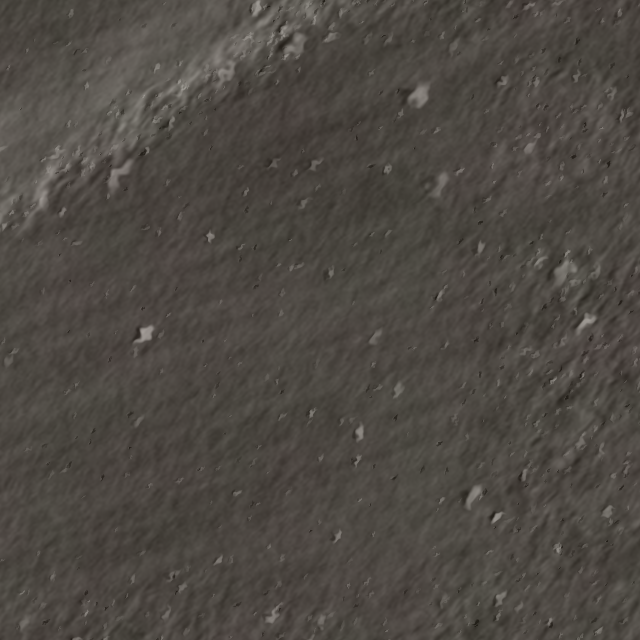
Reproduce this texture procedurally as a Shadertoy shader.

```glsl
// Dark slate face: faint slanted streaks, a pale crumbling ledge at the upper left
// and scattered chips. Stretched value noise makes streaks and lit relief, while
// jittered cells hold the chips, each with a dark hollow beside it.

float hash(vec2 p) {
    vec3 h = fract(p.xyx * 0.1031);
    h += dot(h, h.yzx + 33.33);
    return fract((h.x + h.y) * h.z);
}

float noise(vec2 p) {
    vec2 i = floor(p), f = fract(p);
    f = f * f * (3.0 - 2.0 * f);
    return mix(mix(hash(i), hash(i + vec2(1, 0)), f.x),
               mix(hash(i + vec2(0, 1)), hash(i + vec2(1, 1)), f.x), f.y);
}

float fbm(vec2 p) {
    float sum = 0.0, gain = 0.5;
    for (int i = 0; i < 4; i++) {
        sum += gain * noise(p);
        p = mat2(1.6, 1.2, -1.2, 1.6) * p + 7.3;
        gain *= 0.5;
    }
    return sum / 0.9375;
}

// Coordinates along and across a direction
vec2 along(vec2 p, float angle) {
    vec2 d = vec2(cos(angle), sin(angle));
    return vec2(dot(p, d), dot(p, vec2(-d.y, d.x)));
}

// Signed height above the slanting ledge line
float ledge(vec2 p) {
    return p.y - 0.65 - 0.67 * p.x + 0.09 * (fbm(p * 9.0) - 0.5);
}

// How broken the surface is: the ledge, the right side, the foot and the top
float roughness(vec2 p) {
    float e = ledge(p) - 0.02;
    float rim = exp(-e * e / 0.0022);
    float side = smoothstep(0.62, 0.9, p.x) * smoothstep(0.45, 0.7, noise(p * 6.0 + 3.0));
    float foot = smoothstep(0.14, 0.0, p.y) * noise(p * 8.0);
    float top = smoothstep(0.92, 1.0, p.y) * smoothstep(0.25, 0.5, p.x);
    return clamp(rim + 0.45 * side + 0.5 * foot + 0.5 * top, 0.0, 1.0);
}

// Noise lit from the upper right, with grains drawn out along a diagonal
float relief(vec2 p, float scale) {
    vec2 q = along(p, 0.75) * scale * vec2(0.5, 1.0);
    q += 0.9 * noise(p * scale * 0.4);
    return noise(q) - noise(q + vec2(0.35, -0.5));
}

// Bright slanted chips with a dark hollow at the lower left
float chips(vec2 p, float cells, float size, float chance, float seed) {
    float sum = 0.0;
    vec2 home = floor(p * cells);
    for (int y = -1; y <= 1; y++)
    for (int x = -1; x <= 1; x++) {
        vec2 id = home + vec2(x, y), key = id + seed;
        vec2 center = (id + vec2(hash(key + 11.0), hash(key + 23.0))) / cells;
        float present = step(hash(key + 37.0), chance * (0.3 + 2.4 * roughness(center)));
        float grow = size * mix(0.5, 1.3, hash(key + 41.0));
        vec2 q = along(p - center, mix(0.5, 1.4, hash(key + 53.0))) / grow;
        q += 0.7 * (vec2(noise(q * 1.7 + key), noise(q * 1.7 + key + 61.0)) - 0.5);
        float lit = smoothstep(1.0, 0.3, length(q * vec2(0.68, 1.9)));
        float hollow = smoothstep(1.0, 0.2, length((q - vec2(-0.5, 0.55)) * vec2(1.0, 2.0)));
        sum += present * mix(0.4, 1.0, hash(key + 71.0)) * (lit - 0.4 * hollow * (1.0 - lit));
    }
    return sum;
}

void mainImage(out vec4 fragColor, in vec2 fragCoord) {
    vec2 p = fragCoord / iResolution.y;
    float rough = roughness(p);
    float height = ledge(p);

    // Broad patches and long streaks rising to the right
    vec2 s = along(p + 0.012 * noise(p * 7.0), 0.29);
    float light = 0.045 * (fbm(p * 4.0 + 5.0) - 0.5);
    light += 0.034 * (noise(s * vec2(4.0, 42.0)) - 0.5);
    light += 0.036 * (noise(s * vec2(8.0, 95.0) + 17.0) - 0.5);

    // Pale shelf above the ledge, fading toward the corner, and paler broken ground
    float shelf = smoothstep(-0.03, 0.04, height) * (1.0 - smoothstep(0.09, 0.27, height));
    light += shelf * mix(0.01, 0.15, fbm(along(p, 0.6) * vec2(6.0, 22.0)));
    light += 0.032 * rough * smoothstep(0.3, 0.7, noise(p * 26.0));

    // Lit relief, coarse to fine
    light += relief(p, 48.0) * mix(0.03, 0.15, rough);
    light += relief(p + 3.7, 105.0) * mix(0.044, 0.19, rough);
    light += relief(p + 8.1, 180.0) * mix(0.040, 0.09, rough);
    light += 0.024 * (noise(p * 210.0) - 0.5);

    // Chips of three sizes and tiny dark nicks
    light += 0.29 * chips(p, 8.0, 0.022, 0.27, 5.0);
    light += 0.21 * chips(p, 24.0, 0.0105, 0.22, 90.0);
    light += 0.13 * chips(p, 52.0, 0.0058, 0.25, 170.0);
    light -= 0.13 * chips(p, 44.0, 0.0048, 0.20, 260.0);

    // Warm grey stone with weak pink and green stains
    vec3 stone = vec3(0.293, 0.274, 0.252) + max(light, -0.15);
    float stain = fbm(p * 11.0 + 31.0) - 0.5;
    stone += stain * vec3(0.014, -0.010, 0.008);
    fragColor = vec4(clamp(stone, 0.0, 1.0), 1.0);
}
```
